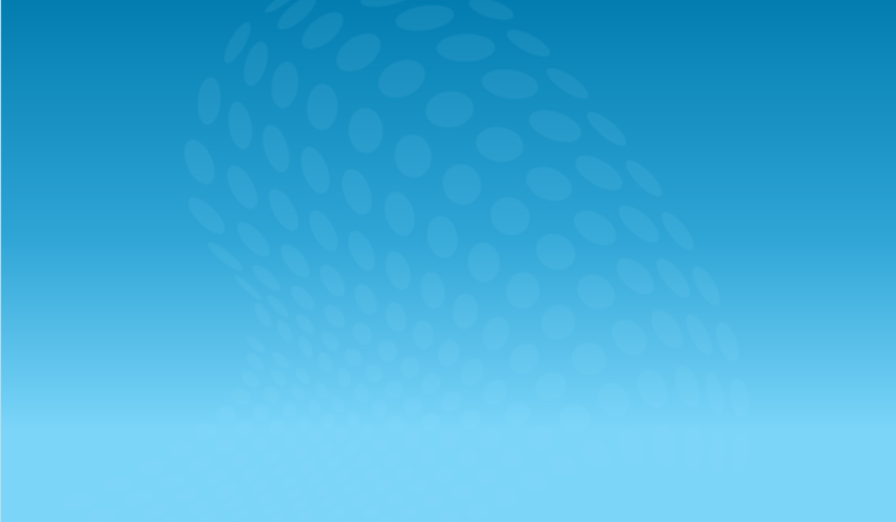
Give the GLSL for this background, as a WebGL 1 fragment shader.

```glsl
precision highp float;
// A blue vertical gradient overlaid with a twisted sheet of pale translucent dots.
// Four guide curves shape the sheet; a cubic blends between them, and the
// local slopes of the sheet squash every dot into an ellipse.
uniform vec2 u_resolution;

// Layout units: the canvas is 768 wide, y runs down from the top
const float CANVAS_WIDTH = 768.0;
const float MID_STOP = 200.0;
const float LOW_STOP = 368.0;
const vec3 TOP_BLUE = vec3(0.01, 0.49, 0.69);
const vec3 MID_BLUE = vec3(0.18, 0.645, 0.835);
const vec3 LOW_BLUE = vec3(0.48, 0.835, 0.975);
const vec3 DOT_COLOR = vec3(0.60, 0.90, 1.0);
const vec3 RIM_COLOR = vec3(0.72, 0.86, 0.92);
const float DOT_OPACITY = 0.09;
const float DOT_RADIUS = 0.35;   // in sheet cells
const float DOT_SOFTNESS = 1.3;  // half width of the blurred edge
const float DOT_REACH = 32.0;    // no dot extends farther than this
const float RIM_WIDTH = 1.0;
const int ROWS = 20;
const int COLUMNS = 13;
const float FIRST_ROW = -2.0;
const float TAIL_ROW = 8.0;      // rows after this one sweep to the lower left
const float SLOPE_STEP = 0.25;

// Quartic with an added bend that acts mainly on the upper rows
vec4 guide(float u, vec4 c0, vec4 c1, vec4 c2, vec4 c3, vec4 c4, vec4 bend) {
  float ripple = u * (1.0 - u) * (u * u - 0.25) * (u * u - 1.0);
  return c0 + u * (c1 + u * (c2 + u * (c3 + u * c4))) + bend * ripple;
}

// Horizontal places of the four guides at a row
vec4 guideX(float row) {
  float u = (min(row, TAIL_ROW) - 3.0) / 5.0;
  float tail = max(row - TAIL_ROW, 0.0);
  return guide(u, vec4(171.0, 310.0, 425.0, 511.0),
                  vec4(-2.8, 2.5, -111.8, -142.3),
                  vec4(182.2, 12.8, 43.5, 16.3),
                  vec4(-62.7, -84.0, -10.7, 17.3),
                  vec4(-68.7, 48.7, -10.0, -17.3),
                  vec4(0.0, 100.0, 20.0, -20.0))
    + tail * vec4(2.0, -7.0, -16.0, -22.0)
    - tail * tail * vec4(2.1, 1.3, 0.6, 0.0);
}

// Vertical places of the four guides at a row
vec4 guideY(float row) {
  float u = (min(row, TAIL_ROW) - 3.0) / 5.0;
  float tail = max(row - TAIL_ROW, 0.0);
  return guide(u, vec4(139.0, 215.0, 286.0, 389.0),
                  vec4(234.8, 227.0, 167.3, 39.5),
                  vec4(-70.8, -112.3, -43.3, 56.5),
                  vec4(-67.3, -72.0, -69.3, -12.0),
                  vec4(59.3, 89.3, 53.3, -30.0),
                  vec4(70.0, 30.0, 50.0, 0.0))
    + tail * vec4(15.0, 14.0, 12.0, 8.0);
}

// Cubic weights of the guides, which lie four columns apart
vec4 guideWeights(float column) {
  float t = column / 4.0;
  float a = t - 1.0, b = t - 2.0, c = t - 3.0;
  return vec4(-a * b * c / 6.0, t * b * c / 2.0, -t * a * c / 2.0, t * a * b / 6.0);
}

// Coverage of an ellipse whose axes follow the sheet slopes
float dotMask(vec2 offset, vec2 alongRow, vec2 alongColumn, float softness) {
  float area = alongRow.x * alongColumn.y - alongRow.y * alongColumn.x;
  mat2 toCell = mat2(alongColumn.y, -alongRow.y, -alongColumn.x, alongRow.x) / area;
  vec2 cell = toCell * offset;
  float radius = length(cell);
  float edge = (radius - DOT_RADIUS) * radius / max(length(cell * toCell), 1e-5);
  return 1.0 - smoothstep(-softness, softness, edge);
}

float dotSheet(vec2 p, float softness) {
  float mask = 0.0;
  for (int i = 0; i < ROWS; i++) {
    float row = FIRST_ROW + float(i);
    vec4 gx = guideX(row), gy = guideY(row);
    vec4 slopeX = (guideX(row + SLOPE_STEP) - gx) / SLOPE_STEP;
    vec4 slopeY = (guideY(row + SLOPE_STEP) - gy) / SLOPE_STEP;
    for (int j = 0; j < COLUMNS; j++) {
      float column = float(j);
      vec4 w = guideWeights(column);
      vec2 offset = p - vec2(dot(w, gx), dot(w, gy));
      if (dot(offset, offset) < DOT_REACH * DOT_REACH) {
        vec4 dw = guideWeights(column + 0.5) - guideWeights(column - 0.5);
        vec2 alongRow = vec2(dot(w, slopeX), dot(w, slopeY));
        vec2 alongColumn = vec2(dot(dw, gx), dot(dw, gy));
        mask = max(mask, dotMask(offset, alongRow, alongColumn, softness));
      }
    }
  }
  return mask;
}

void main() {
  float pixel = CANVAS_WIDTH / u_resolution.x;
  vec2 p = vec2(gl_FragCoord.x, u_resolution.y - gl_FragCoord.y) * pixel;

  // Sky gradient
  vec3 color = mix(TOP_BLUE, MID_BLUE, clamp(p.y / MID_STOP, 0.0, 1.0));
  color = mix(color, LOW_BLUE, clamp((p.y - MID_STOP) / (LOW_STOP - MID_STOP), 0.0, 1.0));

  // Dots, then the thin pale rim on the left
  float softness = max(DOT_SOFTNESS, 0.7 * pixel);
  color = mix(color, DOT_COLOR, DOT_OPACITY * dotSheet(p, softness));
  float rim = clamp((RIM_WIDTH - p.x) / pixel + 0.5, 0.0, 1.0);
  color = mix(color, RIM_COLOR, rim);
  gl_FragColor = vec4(color, 1.0);
}
```
